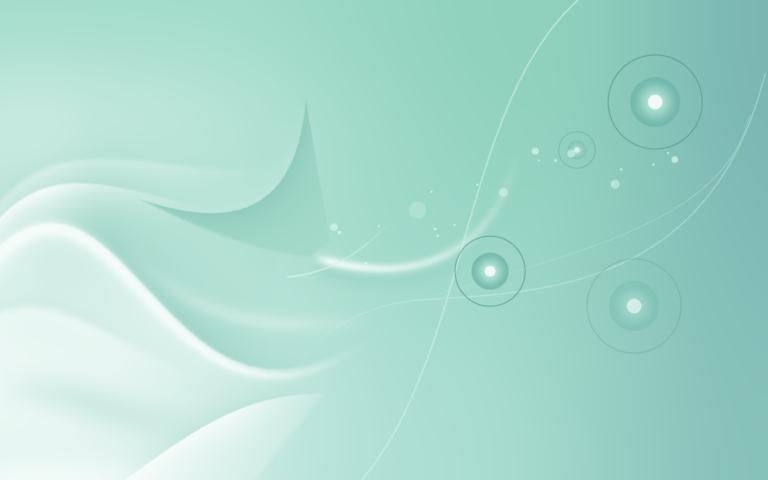
Reproduce this background procedurally as a Shadertoy shader.

```glsl
// Mint silk folds on the left, with thin arcs, ringed orbs and bubbles on the right.

const vec3 WHITE = vec3(.97, .99, .985);
const vec3 TEAL = vec3(.52, .77, .71);

float hash(float n) { return fract(sin(n * 127.1) * 437.58); }
float gauss(float d, float w) { return exp(-d * d / (w * w)); }
float decay(float d, float w) { return exp(-abs(d) / w); }
float below(float d, float limit, float blur) {
  return 1. - smoothstep(limit - blur, limit + blur, d);
}

// Cubic curve: x = signed distance, positive left of travel; y = position along it
vec2 curve(vec2 p, vec2 a, vec2 b, vec2 c, vec2 d) {
  float best = 1e3, side = 1., along = 0.;
  vec2 start = a;
  for (float i = 1.; i <= 24.; i++) {
    float t = i / 24., s = 1. - t;
    vec2 end = s*s*s*a + 3.*s*s*t*b + 3.*s*t*t*c + t*t*t*d;
    vec2 e = end - start, v = p - start;
    float h = clamp(dot(v, e) / dot(e, e), 0., 1.), dist = length(v - e * h);
    if (dist < best) {
      best = dist;
      side = e.x * v.y < e.y * v.x ? -1. : 1.;
      along = (i - 1. + h) / 24.;
    }
    start = end;
  }
  return vec2(best * side, along);
}

// Cloth crest: light fades under the curve, shade fades over it
vec3 fold(vec3 col, vec2 c, float blur, float width, float light, float shade) {
  float fade = 1. - smoothstep(.45, 1., c.y), under = below(c.x, 0., blur);
  col = mix(col, TEAL, (1. - under) * decay(c.x, .03) * shade * fade);
  return mix(col, WHITE, under * decay(c.x, width) * light * fade);
}

vec3 backdrop(vec2 p) {
  vec3 top = mix(vec3(.63, .86, .79), vec3(.56, .82, .74), smoothstep(.4, 1.1, p.x));
  top = mix(top, vec3(.48, .71, .7), smoothstep(1.1, 1.65, p.x));
  vec3 low = mix(vec3(.8, .92, .89), vec3(.67, .87, .82), smoothstep(.2, .95, p.x));
  low = mix(low, vec3(.53, .76, .73), smoothstep(.9, 1.6, p.x));
  vec3 col = mix(low, top, smoothstep(0., .95, p.y));
  col = mix(col, WHITE, .38 * gauss(p.x - .1, .5) * gauss(p.y - .74, .18));
  return mix(col, WHITE, .75 * gauss(p.x - .02, .45) * gauss(p.y - .2, .28));
}

vec3 silk(vec3 col, vec2 p, float px) {
  // Upper crests
  vec2 c = curve(p, vec2(-.03, .54), vec2(.13, .78), vec2(.36, .6), vec2(.62, .66));
  col = fold(col, c, .009, .045, .5, .08);
  c = curve(p, vec2(-.03, .51), vec2(.1, .69), vec2(.25, .6), vec2(.46, .56));
  col = fold(col, c, .004, .045, 1., .15);

  // Hollow and bright main ridge
  c = curve(p, vec2(-.02, .47), vec2(.27, .76), vec2(.35, -.03), vec2(.79, .32));
  float hollow = smoothstep(.08, .25, p.x) * (1. - smoothstep(.6, 1., c.y));
  hollow *= smoothstep(-.003, .005, c.x) * decay(c.x, .12);
  col = mix(col, vec3(.59, .82, .76), hollow * .8);
  col = fold(col, c, .005, .045, .55, .2);
  float ridge = gauss(c.x + .012, mix(.02, .007, c.y));
  col = mix(col, WHITE, ridge * .85 * (1. - smoothstep(.7, 1., c.y)));
  c = curve(p, vec2(.25, .5), vec2(.42, .3), vec2(.6, .32), vec2(.78, .33));
  col = mix(col, WHITE, .3 * gauss(c.x, .018) * sin(3.14 * c.y));

  // Pointed sail
  c = curve(p, vec2(.285, .5875), vec2(.53, .5), vec2(.62, .6), vec2(.6375, .79));
  float hem = .465 + .125 * pow(max(.66 - p.x, 0.) / .375, 1.6) + .8 * max(p.x - .645, 0.);
  float sail = below(c.x, 0., px) * below(p.x, .6375 + (.79 - p.y) * .171, px);
  sail *= smoothstep(-.006, .006, p.y - hem);
  col = mix(col, mix(vec3(.635, .85, .785), TEAL, .75 * decay(c.x, .045)), sail * .9);
  col = mix(col, WHITE, .2 * smoothstep(0., .004, c.x) * decay(c.x, .03) * sin(3.14 * c.y));

  // Sweep leaving the sail
  c = curve(p, vec2(.646, .468), vec2(.84, .4), vec2(1.03, .45), vec2(1.08, .69));
  float sweep = smoothstep(0., .08, c.y) * (1. - c.y);
  col = mix(col, TEAL, .25 * sweep * gauss(c.x + .026, .018));
  col = mix(col, WHITE, .95 * sweep * gauss(c.x, .01));

  // Lower folds and floor glow
  c = curve(p, vec2(-.02, .335), vec2(.1, .42), vec2(.25, .27), vec2(.45, .2));
  col = fold(col, c, .015, .06, .5, .18);
  c = curve(p, vec2(-.02, .19), vec2(.15, .2), vec2(.25, .12), vec2(.45, .1));
  col = mix(col, vec3(.7, .87, .83), .45 * gauss(c.x, .04) * sin(3.14 * c.y));
  col = mix(col, WHITE, .8 * gauss(p.x - .1, .25) * gauss(p.y, .045));

  // Bottom leaf
  c = curve(p, vec2(.24, -.015), vec2(.4, .1), vec2(.5, .18), vec2(.677, .18));
  float leaf = below(c.x, 0., px) * below(p.x, .53 + .8 * p.y, .012);
  col = mix(col, TEAL, .22 * smoothstep(0., .003, c.x) * decay(c.x, .03) * sin(3.14 * c.y));
  return mix(col, WHITE, leaf * (.2 + .75 * decay(c.x, .05) * (1. - smoothstep(.5, 1., c.y))));
}

// Coverage of the thin arcs
float arcs(vec2 p, float px) {
  vec2 c = curve(p, vec2(1.204, 1), vec2(.96, .78), vec2(.98, .27), vec2(.754, 0));
  float ink = .6 * below(abs(c.x), .0016, px);
  c = curve(p, vec2(1.594, .845), vec2(1.48, .4), vec2(1.14, .39), vec2(.87, .375));
  ink = max(ink, .45 * below(abs(c.x), .0012, px));
  c = curve(p, vec2(.87, .375), vec2(.72, .36), vec2(.61, .27), vec2(.604, .175));
  ink = max(ink, .4 * (1. - c.y) * below(abs(c.x), .0012, px));
  c = curve(p, vec2(1.5625, .76), vec2(1.5, .5), vec2(1.1, .46), vec2(.7, .32));
  ink = max(ink, .35 * (1. - c.y * c.y) * below(abs(c.x), .001, px));
  c = curve(p, vec2(.6, .423), vec2(.69, .43), vec2(.76, .48), vec2(.815, .54));
  return max(ink, .7 * (1. - c.y * c.y) * below(abs(c.x), .002, px));
}

void mainImage(out vec4 fragColor, in vec2 fragCoord) {
  vec2 p = fragCoord / iResolution.xy * vec2(1.6, 1);
  float px = 1. / iResolution.y;
  vec3 col = mix(silk(backdrop(p), p, px), vec3(.83, .96, .9), arcs(p, px));

  // Ringed orbs: centre, ring radius, strength
  vec4 orbs[4] = vec4[4](vec4(1.365, .7875, .098, 1), vec4(1.202, .6875, .038, .5),
    vec4(1.021, .435, .073, 1), vec4(1.321, .3625, .098, .45));
  for (int i = 0; i < 4; i++) {
    vec4 o = orbs[i];
    float r = length(p - o.xy);
    col = mix(col, vec3(.3, .57, .54), .65 * o.w * below(abs(r - o.z), .0011, px));
    vec3 disc = mix(vec3(.7, .9, .84), vec3(.43, .71, .66), smoothstep(.1, .52, r / o.z));
    col = mix(col, disc, .8 * o.w * below(r, .53 * o.z, px));
    col = mix(col, WHITE, .9 * sqrt(o.w) * below(r, .155 * o.z, px));
  }
  // Droplets drifting along a rising band; larger ones are fainter
  for (float i = 0.; i < 20.; i++) {
    vec2 at = vec2(.65 + .85 * hash(i + 1.), .36 + .16 * hash(i + 31.));
    at.y += .17 * smoothstep(.62, 1., at.x);
    float size = .002 + .016 * pow(hash(i + 61.), 4.);
    col = mix(col, vec3(.85, .97, .91), min(.85, .005 / size) * below(length(p - at), size, px));
  }
  fragColor = vec4(col, 1);
}
```
